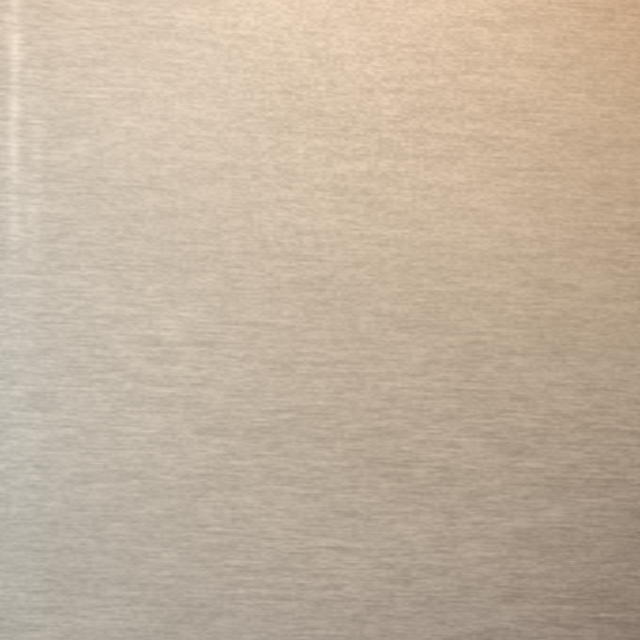
Write a Shadertoy shader that draws this texture.

```glsl
// Brushed metal sheet under warm light: a smooth colour sheen,
// layers of stretched value noise for the fine brushing,
// and soft pale vertical reflections along the left edge.

#define BRUSH_CONTRAST 0.105
#define GRAIN_CONTRAST 0.060
#define CLOUD_CONTRAST 0.018
#define SCRATCH_CONTRAST 0.028
#define BRUSH_TILT 0.055
#define EDGE_GLOW 0.070

float hash(ivec2 cell, uint seed) {
    uvec2 q = uvec2(cell + 4096);
    uint h = q.x * 1597334677u ^ q.y * 3812015801u ^ seed * 2798796415u;
    h = (h ^ (h >> 16)) * 2146121005u;
    h = (h ^ (h >> 15)) * 2221713035u;
    h ^= h >> 16;
    return float(h & 65535u) / 65535.0;
}

// Smooth value noise, centred on zero
float noise(vec2 p, uint seed) {
    ivec2 i = ivec2(floor(p));
    vec2 f = fract(p);
    f = f * f * (3.0 - 2.0 * f);
    float low = mix(hash(i, seed), hash(i + ivec2(1, 0), seed), f.x);
    float high = mix(hash(i + ivec2(0, 1), seed), hash(i + ivec2(1, 1), seed), f.x);
    return mix(low, high, f.y) - 0.5;
}

// Smooth curve through three colours at t = 0, 0.5 and 1
vec3 curve(vec3 a, vec3 b, vec3 c, float t) {
    return a * (1.0 - t) * (1.0 - 2.0 * t) + b * 4.0 * t * (1.0 - t) + c * t * (2.0 * t - 1.0);
}

// Broad sheen: cool grey at left, warm at the upper right, dark at the lower right
vec3 sheen(vec2 uv) {
    vec3 bottom = curve(vec3(0.68, 0.66, 0.62), vec3(0.665, 0.62, 0.57), vec3(0.55, 0.49, 0.44), uv.x);
    vec3 middle = curve(vec3(0.77, 0.745, 0.70), vec3(0.775, 0.71, 0.63), vec3(0.70, 0.62, 0.53), uv.x);
    vec3 top = curve(vec3(0.83, 0.76, 0.68), vec3(0.90, 0.81, 0.715), vec3(0.79, 0.66, 0.53), uv.x);
    return curve(bottom, middle, top, uv.y);
}

// Horizontal brushing: long, medium and short streaks, all thin
float brushing(vec2 p) {
    float wide = noise(p * vec2(8.0, 100.0), 1u);
    float longStreak = noise(p * vec2(16.0, 235.0), 2u);
    float midStreak = noise(p * vec2(38.0, 265.0), 3u);
    float shortStreak = noise(p * vec2(85.0, 245.0), 4u);
    float patches = 0.95 + 0.5 * noise(p * vec2(4.0, 6.0), 5u);
    return patches * (0.18 * wide + 0.36 * longStreak + 0.45 * midStreak + 0.42 * shortStreak);
}

// Sparse thin bright and dark scratches
float scratches(vec2 p) {
    float n = noise(p * vec2(19.0, 240.0), 6u) * 2.0;
    return smoothstep(0.78, 1.0, n) - 0.8 * smoothstep(0.82, 1.0, -n);
}

// Soft vertical reflection with a wavering centre line
float reflection(vec2 uv, float centre, float width, uint seed) {
    float waver = 0.010 * noise(vec2(uv.y * 9.0, 0.5), seed);
    float d = (uv.x - centre - waver) / width;
    return exp(-d * d) * (0.8 + 0.8 * noise(vec2(uv.x * 50.0, uv.y * 24.0), seed + 1u));
}

void mainImage(out vec4 fragColor, in vec2 fragCoord) {
    vec2 uv = fragCoord / iResolution.xy;

    // Brush lines slope gently, more so towards the top
    vec2 p = uv;
    p.y += BRUSH_TILT * uv.x * (0.2 + 0.8 * uv.y);
    p.y += 0.003 * noise(uv * vec2(4.0, 6.0), 7u);

    vec3 color = sheen(uv);

    // Mottled grain shows most in the bright upper middle
    vec2 glowOffset = (uv - vec2(0.58, 0.90)) / vec2(0.32, 0.32);
    float glow = exp(-dot(glowOffset, glowOffset));
    float grain = noise(p * vec2(170.0, 250.0), 8u) + 0.5 * noise(p * vec2(90.0, 160.0), 9u);
    float clouds = noise(uv * vec2(4.0, 6.0), 10u) + 0.4 * noise(p * vec2(9.0, 22.0), 11u);

    float light = BRUSH_CONTRAST * (1.0 - 0.4 * glow) * brushing(p);
    light += GRAIN_CONTRAST * (0.6 + 0.5 * glow) * grain;
    light += CLOUD_CONTRAST * clouds + SCRATCH_CONTRAST * scratches(p);
    color += light * vec3(1.0, 0.98, 0.94);

    // Pale reflections at the left, strongest in the upper half
    float upper = smoothstep(0.45, 0.80, uv.y);
    float edge = upper * reflection(uv, 0.024, 0.010, 20u);
    edge += 0.55 * upper * smoothstep(1.0, 0.75, uv.y) * reflection(uv, 0.054, 0.011, 30u);
    edge += 0.22 * reflection(uv, 0.03, 0.028, 40u);
    color += EDGE_GLOW * edge * vec3(0.95, 1.0, 1.05);

    fragColor = vec4(clamp(color, 0.0, 1.0), 1.0);
}
```
